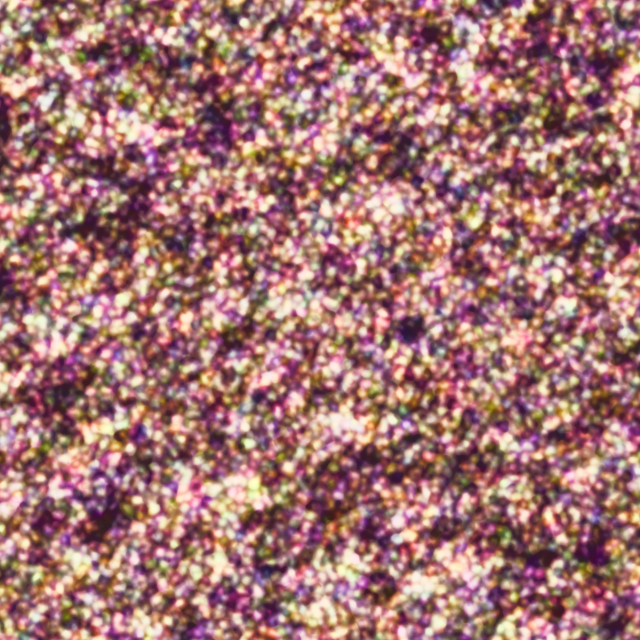
Reproduce this texture procedurally as a three.js fragment shader.

```glsl
// Dense rose-gold glitter: soft beads at three sizes over small dark hollows.
// Each layer is a blurred Voronoi of tilted grains carrying a tone and a tint;
// the summed tone is spread evenly over 0..1 and looked up in a colour ramp.

varying vec2 vUv;

// Ramp colours, dark to light
const vec3 SHADOW = vec3(0.22, 0.08, 0.16);
const vec3 PLUM   = vec3(0.39, 0.20, 0.26);
const vec3 RUST   = vec3(0.51, 0.29, 0.29);
const vec3 ROSE   = vec3(0.65, 0.41, 0.42);
const vec3 COPPER = vec3(0.72, 0.52, 0.47);
const vec3 PINK   = vec3(0.86, 0.65, 0.62);
const vec3 CREAM  = vec3(0.92, 0.82, 0.72);
const vec3 GLINT  = vec3(1.00, 0.96, 0.88);

// Tint axes: gold against blue, magenta against green
const vec3 GOLD_AXIS    = vec3(0.05, 0.04, -0.14);
const vec3 MAGENTA_AXIS = vec3(0.09, -0.07, 0.05);

// Grains per canvas width, and weight of each layer in the tone
const float FLAKE_COUNT = 40.0;
const float GRAIN_COUNT = 72.0;
const float SPECK_COUNT = 112.0;
const float FLAKE_WEIGHT = 0.40;
const float GRAIN_WEIGHT = 0.50;
const float SPECK_WEIGHT = 0.24;

// Bright cores and dark gaps of the beads
const float BEAD_RELIEF = 0.55;
const float BEAD_MEAN = 0.63;

const vec2  BLOTCH_COUNT = vec2(18.0, 23.0);
const float BLOTCH_WEIGHT = 0.20;
const float HOLLOW_DEPTH = 0.28;
const float PATCH_COUNT = 6.0;
const float PATCH_WEIGHT = 0.06;

const float EDGE_SHARPNESS = 5.0;
const float FLAKE_TILT = -0.05;
const float TONE_CONTRAST = 4.8;
const float TONE_SHIFT = 0.02;
const float TAU = 6.2831853;

float hash(vec2 p) {
  return fract(sin(dot(p, vec2(127.1, 311.7))) * 43758.5453);
}

mat2 rotation(float angle) {
  float c = cos(angle), s = sin(angle);
  return mat2(c, -s, s, c);
}

// Smooth value noise in -1..1
float valueNoise(vec2 p) {
  vec2 cell = floor(p);
  vec2 f = fract(p);
  f = f * f * (3.0 - 2.0 * f);
  float low  = mix(hash(cell), hash(cell + vec2(1.0, 0.0)), f.x);
  float high = mix(hash(cell + vec2(0.0, 1.0)), hash(cell + vec2(1.0)), f.x);
  return 2.0 * mix(low, high, f.y) - 1.0;
}

// Blended elliptical grains: x is tone, yz are the two tints, w is bead relief
vec4 grains(vec2 p, float seed, float stretch, float tilt, float tiltSpread) {
  vec2 cell = floor(p);
  vec3 total = vec3(0.0);
  float weightSum = 0.0001;
  for (int j = -1; j <= 1; j++) {
    for (int i = -1; i <= 1; i++) {
      vec2 id = cell + vec2(float(i), float(j));
      vec2 key = id + seed;
      vec2 centre = id + 0.1 + 0.8 * vec2(hash(key), hash(key + 17.3));
      float angle = tilt + tiltSpread * (hash(key + 31.9) - 0.5);
      vec2 d = rotation(-angle) * (p - centre);
      d *= vec2(1.0 / stretch, stretch);
      float weight = exp(-EDGE_SHARPNESS * dot(d, d));
      vec3 value = 2.0 * vec3(hash(key + 47.1), hash(key + 59.7), hash(key + 73.3)) - 1.0;
      value.yz *= 1.4 * abs(value.yz); // most tints faint, a few vivid
      total += weight * value;
      weightSum += weight;
    }
  }
  return vec4(total / weightSum, weightSum - BEAD_MEAN);
}

float ramp(float a, float b, float x) {
  return clamp((x - a) / (b - a), 0.0, 1.0);
}

// Stops sit at the middle of each colour's share of the area
vec3 glitterColour(float t) {
  vec3 c = mix(SHADOW, PLUM, ramp(0.0, 0.08, t));
  c = mix(c, RUST,   ramp(0.08, 0.24, t));
  c = mix(c, ROSE,   ramp(0.24, 0.45, t));
  c = mix(c, COPPER, ramp(0.45, 0.65, t));
  c = mix(c, PINK,   ramp(0.65, 0.81, t));
  c = mix(c, CREAM,  ramp(0.81, 0.92, t));
  return mix(c, GLINT, ramp(0.92, 1.0, t));
}

void main() {
  // Turned grids keep the layers from lining up
  vec4 flake = grains(rotation(0.4) * vUv * FLAKE_COUNT, 3.7, 1.15, FLAKE_TILT, 1.4);
  vec4 grain = grains(rotation(1.1) * vUv * GRAIN_COUNT, 211.3, 1.1, 0.0, TAU);
  vec4 speck = grains(rotation(2.0) * vUv * SPECK_COUNT, 419.9, 1.05, 0.0, TAU);

  float blotch = valueNoise(rotation(0.2) * vUv * BLOTCH_COUNT + 5.0);
  float hollow = smoothstep(0.35, 0.85, -blotch);
  float patches = valueNoise(rotation(0.7) * vUv * PATCH_COUNT + 40.0);

  float tone = FLAKE_WEIGHT * flake.x + GRAIN_WEIGHT * grain.x + SPECK_WEIGHT * speck.x
             + BEAD_RELIEF * grain.w + BLOTCH_WEIGHT * blotch
             - HOLLOW_DEPTH * hollow + PATCH_WEIGHT * patches + TONE_SHIFT;
  float t = 1.0 / (1.0 + exp(-TONE_CONTRAST * tone)); // evens out the shares

  // Tint is strongest in the middle tones
  vec2 tint = 0.8 * flake.yz + 0.9 * grain.yz + 0.4 * speck.yz;
  float tintStrength = 0.35 + 2.6 * t * (1.0 - t);
  vec3 colour = glitterColour(t)
              + tintStrength * (tint.x * GOLD_AXIS + tint.y * MAGENTA_AXIS);

  gl_FragColor = vec4(clamp(colour, 0.0, 1.0), 1.0);
}
```
